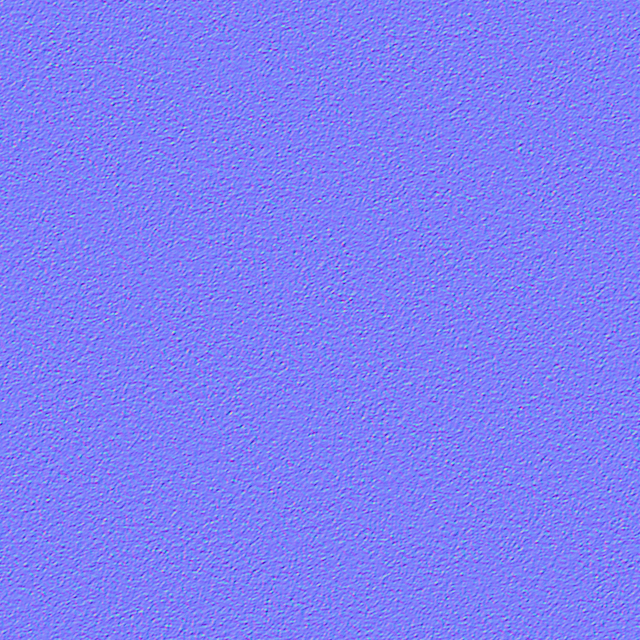
Reproduce this texture map procedurally as a WebGL 1 fragment shader.

```glsl
precision highp float;
// Tangent-space normal map of a fine, pebbled leather grain.
// Random signed bumps, scattered over two overlaid stretched grids, are summed
// with their exact slopes, sharpened into creases and encoded as a colour.

uniform vec2 u_resolution;

#define GRAIN_ANGLE 0.50      // direction of the longer grain axis, radians
#define CELLS_ALONG 207.0     // cells per canvas along the grain
#define CELLS_ACROSS 265.0    // cells per canvas across the grain
#define RELIEF 0.24           // steepness of the grain
#define CREASE 0.10           // extra steepness of the sharpest faces
#define PATCH_SCALE 0.085     // cell density of the rough and calm patches
#define PATCH_DEPTH 0.15      // how much the patches vary the relief
#define BLUE_LEVEL 0.982      // brightness of the blue channel

vec3 hash3(vec2 cell) {
  vec3 p = fract(cell.xyx * vec3(0.1031, 0.1030, 0.0973));
  p += dot(p, p.yxz + 33.33);
  return fract((p.xxy + p.yzz) * p.zyx);
}

// Sum of smooth cellular bumps: slope in xy, height in z.
vec3 bumps(vec2 p) {
  vec2 cell = floor(p);
  vec3 sum = vec3(0.0);
  for (int j = -1; j <= 1; j++) {
    for (int i = -1; i <= 1; i++) {
      vec2 neighbour = cell + vec2(float(i), float(j));
      vec3 rnd = hash3(neighbour);
      vec2 offset = p - neighbour - rnd.xy;
      float falloff = max(1.0 - dot(offset, offset), 0.0);
      float amplitude = 2.0 * rnd.z - 1.0;
      sum += amplitude * falloff * falloff * vec3(-6.0 * offset, falloff);
    }
  }
  return sum;
}

void main() {
  vec2 uv = gl_FragCoord.xy / min(u_resolution.x, u_resolution.y);

  // Grid axes: along and across the grain.
  vec2 along = vec2(cos(GRAIN_ANGLE), sin(GRAIN_ANGLE));
  vec2 across = vec2(-along.y, along.x);
  vec2 density = vec2(CELLS_ALONG, CELLS_ACROSS);
  vec2 p = vec2(dot(uv, along), dot(uv, across)) * density + 500.0;

  // Two layers fill each other's gaps; steep faces become creases.
  vec2 slope = (bumps(p).xy + bumps(p + vec2(611.5, 937.5)).xy) * sqrt(0.5);
  slope *= density / CELLS_ACROSS;
  slope *= 0.85 + CREASE * dot(slope, slope);
  float patchHeight = bumps(p * PATCH_SCALE).z;
  slope *= RELIEF * (1.0 + PATCH_DEPTH * patchHeight);

  // Back to canvas axes, then encode the normal with green pointing down.
  vec2 tilt = along * slope.x + across * slope.y;
  vec3 normal = normalize(vec3(-tilt.x, tilt.y, 1.0));
  vec3 color = 0.5 + 0.5 * normal;
  color.b *= BLUE_LEVEL;
  gl_FragColor = vec4(color, 1.0);
}
```
